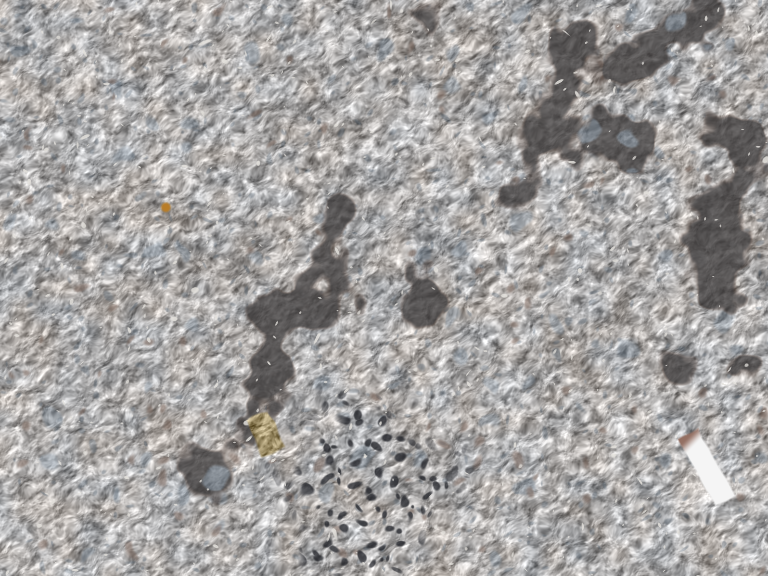
A Shadertoy shader for this texture:

```glsl
const vec3 TAR = vec3(0.325, 0.315, 0.315);
const vec3 PIT = vec3(0.21, 0.215, 0.235);
const vec3 BLUE_STONE = vec3(0.53, 0.57, 0.61);
const vec3 PALE = vec3(0.89, 0.88, 0.86);
const vec3 RUST = vec3(0.36, 0.28, 0.24);

// Stain strokes: start and end of each segment
const vec4 STROKES[12] = vec4[12](
    vec4(0.43, 0.30, 0.49, 0.45), vec4(0.47, 0.44, 0.57, 0.46),
    vec4(0.53, 0.52, 0.61, 0.64), vec4(0.34, 0.21, 0.37, 0.17),
    vec4(0.92, 0.69, 1.00, 0.93), vec4(0.94, 0.78, 1.09, 0.76),
    vec4(1.10, 0.89, 1.19, 0.97), vec4(1.21, 0.76, 1.33, 0.76),
    vec4(1.29, 0.72, 1.25, 0.51), vec4(0.74, 0.54, 0.745, 0.47),
    vec4(0.69, 1.00, 0.75, 0.95), vec4(1.16, 0.38, 1.32, 0.37));
const float WIDTHS[12] = float[12](0.027, 0.034, 0.014, 0.034, 0.030, 0.030,
                                  0.027, 0.027, 0.036, 0.010, 0.012, 0.009);

float hash(vec2 p) {
    vec3 q = fract(vec3(p.xyx) * 0.1031);
    q += dot(q, q.yzx + 33.33);
    return fract((q.x + q.y) * q.z);
}

float noise(vec2 p) {
    vec2 i = floor(p), f = fract(p);
    f = f * f * (3.0 - 2.0 * f);
    return mix(mix(hash(i), hash(i + vec2(1, 0)), f.x),
               mix(hash(i + vec2(0, 1)), hash(i + vec2(1, 1)), f.x), f.y);
}

vec2 rotate(vec2 p, float a) {
    float c = cos(a), s = sin(a);
    return vec2(c * p.x + s * p.y, c * p.y - s * p.x);
}

float segment(vec2 p, vec2 a, vec2 b) {
    vec2 pa = p - a, ba = b - a;
    return length(pa - ba * clamp(dot(pa, ba) / dot(ba, ba), 0.0, 1.0));
}

float box(vec2 p, vec2 halfSize) {
    vec2 d = abs(p) - halfSize;
    return length(max(d, 0.0)) + min(max(d.x, d.y), 0.0);
}

float cover(float d, float soft) {
    return 1.0 - smoothstep(-soft, soft, d);
}

// One randomly turned, elongated fleck in some cells of a grid
float flecks(vec2 p, float cells, float share, float stretch, float soft, float seed) {
    vec2 g = p * cells, id = floor(g) + seed;
    vec2 jitter = vec2(hash(id + 7.3), hash(id + 19.1));
    vec2 q = rotate(fract(g) - mix(vec2(0.35), vec2(0.65), jitter), hash(id + 3.7) * 2.4 - 0.3);
    float radius = mix(0.16, 0.34, hash(id + 41.9));
    float d = (length(q * vec2(1.0, stretch)) - radius) / cells;
    return cover(d, soft) * step(hash(id), share);
}

// Slanted streaky grain in three sizes, centred on zero
float grain(vec2 p) {
    vec2 q = rotate(p, 0.65);
    q += 0.010 * vec2(noise(p * 45.0), noise(p * 45.0 + 31.0));
    return 0.36 * (noise(q * vec2(62.0, 105.0)) - 0.5)
         + 0.32 * (noise(q * vec2(115.0, 215.0) + 17.0) - 0.5)
         + 0.17 * (noise(q * vec2(260.0, 380.0) + 53.0) - 0.5);
}

float stain(vec2 p) {
    float d = 1.0;
    for (int i = 0; i < 12; i++)
        d = min(d, segment(p, STROKES[i].xy, STROKES[i].zw) - WIDTHS[i]);
    d += 0.085 * (noise(p * 17.0 + 5.0) - 0.5) + 0.035 * (noise(p * 48.0) - 0.5);
    return cover(d, 0.009);
}

void mainImage(out vec4 fragColor, in vec2 fragCoord) {
    vec2 p = fragCoord / iResolution.y;
    vec2 warp = vec2(noise(p * 38.0), noise(p * 38.0 + 71.0)) - 0.5;
    vec2 w = p + 0.018 * warp;
    float g = grain(p);

    // Weathered ground with faint warm and cool tints
    float tint = noise(p * 26.0 + 9.0) - 0.5;
    vec3 color = vec3(0.672 + g + 0.07 * (noise(p * 9.0) - 0.5));
    color += vec3(0.035, 0.0, -0.035) * tint + vec3(0.006, -0.002, -0.006);

    // Bluish stones and dark crumbs
    color = mix(color, BLUE_STONE + 0.5 * g, 0.6 * flecks(w, 17.0, 0.16, 1.3, 0.005, 11.0));
    color = mix(color, BLUE_STONE - 0.10 + 0.4 * g, 0.5 * flecks(w, 46.0, 0.22, 1.6, 0.003, 83.0));
    color = mix(color, RUST + 0.10, 0.55 * flecks(w, 33.0, 0.07, 1.4, 0.005, 29.0));

    // Damp tar stains with a browner rim
    float wet = stain(p);
    color = mix(color, mix(RUST, TAR, wet) + 0.22 * g, wet * 0.94);
    color = mix(color, BLUE_STONE + 0.4 * g, 0.75 * wet * flecks(w, 15.0, 0.16, 1.2, 0.004, 47.0));

    // Cluster of open pits
    float cluster = cover(length((p - vec2(0.64, 0.14)) * vec2(1.0, 0.85)) - 0.14 + 0.12 * tint, 0.05);
    float pits = max(flecks(rotate(w, 0.5), 29.0, 0.72, 1.5, 0.003, 5.0),
                     flecks(rotate(w, -0.3), 38.0, 0.40, 1.4, 0.003, 61.0));
    color = mix(color, PIT + 0.2 * g, pits * cluster * 0.9);

    // Bright chips of grit
    color = mix(color, PALE, 0.85 * flecks(w, 52.0, 0.035, 1.9, 0.0018, 97.0));
    color = mix(color, PALE, 0.75 * flecks(w, 95.0, 0.035, 1.7, 0.0015, 131.0));

    // Wood crumb, amber speck and white scrap with a scorched end
    float crumb = box(rotate(p - vec2(0.46, 0.248), -1.15), vec2(0.034, 0.021)) + 0.012 * warp.x;
    color = mix(color, vec3(0.62, 0.56, 0.41) + 1.1 * g, cover(crumb, 0.003));
    float amber = length(p - vec2(0.288, 0.64)) - 0.008;
    color = mix(color, vec3(0.72, 0.49, 0.16), cover(amber, 0.003));
    vec2 q = rotate(p - vec2(1.227, 0.188), -1.07);
    float scrap = box(q, vec2(0.066, 0.019)) + 0.004 * warp.y;
    vec3 paper = mix(vec3(0.58, 0.44, 0.39), vec3(0.96), smoothstep(-0.064, -0.043, q.x + 0.3 * q.y));
    color = mix(color, paper, cover(scrap, 0.0025));

    fragColor = vec4(clamp(color, 0.0, 1.0), 1.0);
}
```
